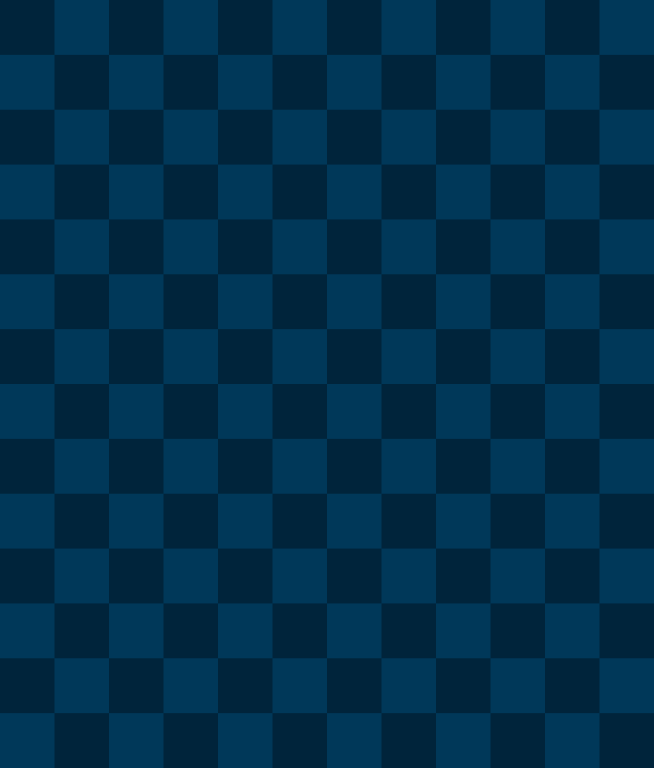
Write a Shadertoy shader that draws this pattern.

```glsl
// Two-tone navy checkerboard, 12 cells across and 14 down.

const vec2 CELLS = vec2(12.0, 14.0);
const vec3 LIGHT_BLUE = vec3(0.0, 0.22, 0.35);
const vec3 DARK_BLUE = vec3(0.0, 0.14, 0.23);
const float EDGE_PIXELS = 1.0; // width of the smoothed edge

// Square wave per axis: +1 in even cells, -1 in odd cells, smooth at the edges.
vec2 squareWave(vec2 p, vec2 edgeWidth) {
    vec2 edgeDistance = 0.5 - abs(mod(p + 0.5, 2.0) - 1.0);
    return clamp(2.0 * edgeDistance / edgeWidth, -1.0, 1.0);
}

void mainImage(out vec4 fragColor, in vec2 fragCoord) {
    vec2 cellsPerPixel = CELLS / iResolution.xy;
    vec2 wave = squareWave(fragCoord * cellsPerPixel, EDGE_PIXELS * cellsPerPixel);

    // The product of both waves alternates along rows and columns.
    float lightness = 0.5 + 0.5 * wave.x * wave.y;
    fragColor = vec4(mix(DARK_BLUE, LIGHT_BLUE, lightness), 1.0);
}
```
